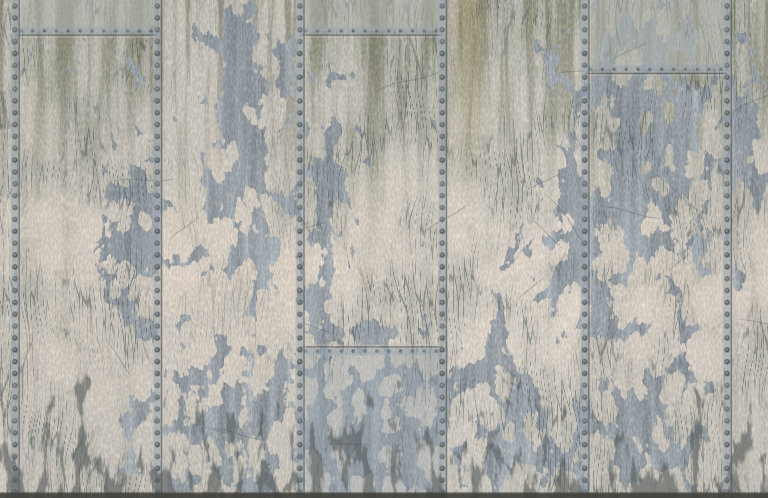
This texture is drawn by a Shadertoy shader. Its source:

```glsl
const float PANEL_WIDTH = 0.286;
const float FIRST_SEAM = 0.030;
const float RIVET_GAP = 0.0238;
const vec3 PALE = vec3(0.78, 0.765, 0.735);
const vec3 OLIVE = vec3(0.62, 0.63, 0.585);
const vec3 WARM = vec3(0.88, 0.835, 0.785);
const vec3 BLUE_GREY = vec3(0.565, 0.605, 0.64);
const vec3 DARK = vec3(0.33, 0.35, 0.35);

vec2 hash2(vec2 p) {
    vec3 h = fract(p.xyx * vec3(0.1031, 0.1030, 0.0973));
    h += dot(h, h.yzx + 33.33);
    return fract((h.xx + h.yz) * h.zy);
}

// Distances to the nearest and second nearest cell points
vec2 cells(vec2 p) {
    vec2 base = floor(p), nearest = vec2(8.0);
    for (int j = -1; j <= 1; j++)
    for (int i = -1; i <= 1; i++) {
        vec2 cell = base + vec2(i, j);
        float d = length(cell + hash2(cell) - p);
        nearest = d < nearest.x ? vec2(d, nearest.x) : vec2(nearest.x, min(nearest.y, d));
    }
    return nearest;
}

// Layered cellular noise, centred near zero
float cloud(vec2 p) {
    float sum = -0.42, weight = 0.5;
    for (int i = 0; i < 4; i++) {
        sum += weight * cells(p).x;
        p = mat2(1.6, 1.2, -1.2, 1.6) * p + 7.3;
        weight *= 0.5;
    }
    return sum;
}

float stroke(float d, float halfWidth, float soft) {
    return 1.0 - smoothstep(halfWidth - soft, halfWidth + soft, abs(d));
}

vec2 waver(vec2 p) {
    return p + vec2(0.006 * sin(p.y * 15.0 + p.x * 8.0) + 0.002 * sin(p.y * 47.0 + p.x * 31.0),
                    0.010 * sin(p.x * 29.0 + p.y * 7.0));
}

// Ragged oxide patches: xy is the centre, zw the radii
float patches(vec2 p) {
    vec4 blobs[11] = vec4[11](
        vec4(0.49, 0.74, 0.07, 0.38), vec4(0.46, 0.14, 0.13, 0.16),
        vec4(0.75, 0.14, 0.17, 0.17), vec4(1.31, 0.71, 0.15, 0.30),
        vec4(1.17, 0.52, 0.09, 0.18), vec4(0.28, 0.55, 0.06, 0.18),
        vec4(0.65, 0.60, 0.05, 0.22), vec4(1.03, 0.17, 0.08, 0.15),
        vec4(1.29, 0.13, 0.11, 0.13), vec4(1.50, 0.72, 0.05, 0.14),
        vec4(0.72, 0.325, 0.11, 0.03));
    float field = -1.0;
    for (int i = 0; i < 11; i++)
        field = max(field, 1.0 - length((p - blobs[i].xy) / blobs[i].zw));
    float ragged = field - 0.22 + 4.5 * cloud(waver(p) * vec2(19.0, 12.0));
    return smoothstep(-0.08, 0.10, ragged);
}

// Brushed metal with drips, cracks and grain
vec3 metal(vec2 p, float panel) {
    float tone = hash2(vec2(panel + 9.0, 3.0)).x - 0.5;
    float streak = cloud(vec2(p.x * 38.0, p.y * 2.2));
    float mottling = cloud(p * vec2(7.0, 5.0) + 4.0);
    float brightPanel = stroke(panel - 1.0, 0.5, 0.1);
    float grime = 0.12 + 0.55 * smoothstep(0.35, 1.05, p.y) + 1.3 * streak + 0.9 * mottling;
    vec3 color = mix(PALE, OLIVE, clamp(grime - 0.35 * brightPanel, 0.0, 1.0));
    float glow = exp(-pow((p.y - 0.43) / 0.24, 2.0));
    color = mix(color, WARM, glow * clamp(0.36 - 2.0 * mottling + 0.3 * brightPanel, 0.0, 0.8));
    color += 0.03 * tone;

    float drip = smoothstep(0.0, 0.22, streak + 0.05) * smoothstep(0.55, 1.05, p.y);
    color = mix(color, vec3(0.46, 0.45, 0.36), drip * 0.5);
    float centreStain = exp(-pow((p.x - 0.75) / 0.018, 2.0)) * smoothstep(0.3, 1.0, p.y);
    float yellowStain = exp(-pow((p.x - 0.94) / 0.03, 2.0)) * smoothstep(0.5, 1.0, p.y);
    color = mix(color, vec3(0.43, 0.43, 0.36), 0.45 * centreStain);
    color = mix(color, vec3(0.56, 0.52, 0.36), 0.55 * yellowStain);

    color = mix(color, BLUE_GREY + 0.35 * streak, 0.85 * patches(p));

    vec2 crack = cells(waver(p) * vec2(95.0, 7.0));
    float crackAmount = smoothstep(-0.12, 0.14, mottling) * (1.0 - 0.6 * brightPanel);
    color = mix(color, DARK, 0.48 * crackAmount * (1.0 - smoothstep(0.02, 0.13, crack.y - crack.x)));
    return color + 0.11 * (cells(p * vec2(260.0, 95.0)).x - 0.45);
}

float scratches(vec2 p, float px) {
    float mark = 0.0;
    for (int i = 0; i < 22; i++) {
        vec2 seed = hash2(vec2(i, 17)), shape = hash2(vec2(i, 41));
        float angle = (shape.x - 0.5) * 1.8;
        vec2 q = p - seed * vec2(1.54, 0.9);
        q = mat2(cos(angle), -sin(angle), sin(angle), cos(angle)) * q;
        q.y += 0.004 * sin(q.x * 40.0);
        mark = max(mark, stroke(q.y, 0.0007, px) * stroke(q.x, 0.02 + 0.06 * shape.y, 0.015));
    }
    return mark;
}

// Overlapping sheet edge; across is measured from the rivet line
vec3 seam(vec3 color, float across, float along, float gap, float radius, float px) {
    color = mix(color, BLUE_GREY + 0.04, 0.55 * stroke(across, 0.008, 0.003));
    color = mix(color, DARK, 0.75 * stroke(across - 0.0085, 0.0013, px));
    color = mix(color, PALE, 0.45 * stroke(across - 0.012, 0.0012, px));
    vec2 q = vec2(across, (fract(along / gap) - 0.5) * gap);
    float wear = hash2(vec2(floor(along / gap), 5.0)).x;
    color = mix(color, DARK, (0.65 + 0.3 * wear) * stroke(length(q), radius, px));
    return mix(color, BLUE_GREY, 0.75 * stroke(length(q - vec2(-0.0008, 0.001)), radius * 0.5, px));
}

void mainImage(out vec4 fragColor, in vec2 fragCoord) {
    vec2 p = fragCoord / iResolution.y;
    float px = 1.0 / iResolution.y;
    float column = (p.x - FIRST_SEAM) / PANEL_WIDTH;
    float panel = floor(column);
    float even = 1.0 - mod(panel, 2.0);
    float topSeam = mix(2.0, 0.938 - 0.077 * step(3.5, panel), even);
    float lowSeam = mix(-1.0, 0.295, stroke(panel - 2.0, 0.5, 0.1));

    vec3 color = metal(p, panel);
    color = mix(color, vec3(0.71, 0.72, 0.70), 0.5 * step(topSeam, p.y));
    color = mix(color, BLUE_GREY + 0.05, 0.35 * step(p.y, lowSeam));
    color = mix(color, DARK, 0.45 * scratches(p, px));

    // Riveted joints
    color = seam(color, topSeam - p.y, p.x - FIRST_SEAM, PANEL_WIDTH / 12.0, 0.0032, px);
    color = seam(color, p.y - lowSeam, p.x - FIRST_SEAM, PANEL_WIDTH / 12.0, 0.0032, px);
    float across = (fract(column + 0.5) - 0.5) * PANEL_WIDTH;
    color = seam(color, across, p.y, RIVET_GAP, 0.0054, px);

    // Soiled lower edge
    float soil = smoothstep(0.02, 0.16, cloud(p * vec2(30.0, 9.0)) + 0.09 - p.y);
    color = mix(color, DARK, 0.6 * soil);
    color = mix(color, vec3(0.25, 0.25, 0.23), 0.9 * stroke(p.y, 0.011, 0.003));
    fragColor = vec4(clamp(color, 0.0, 1.0), 1.0);
}
```
